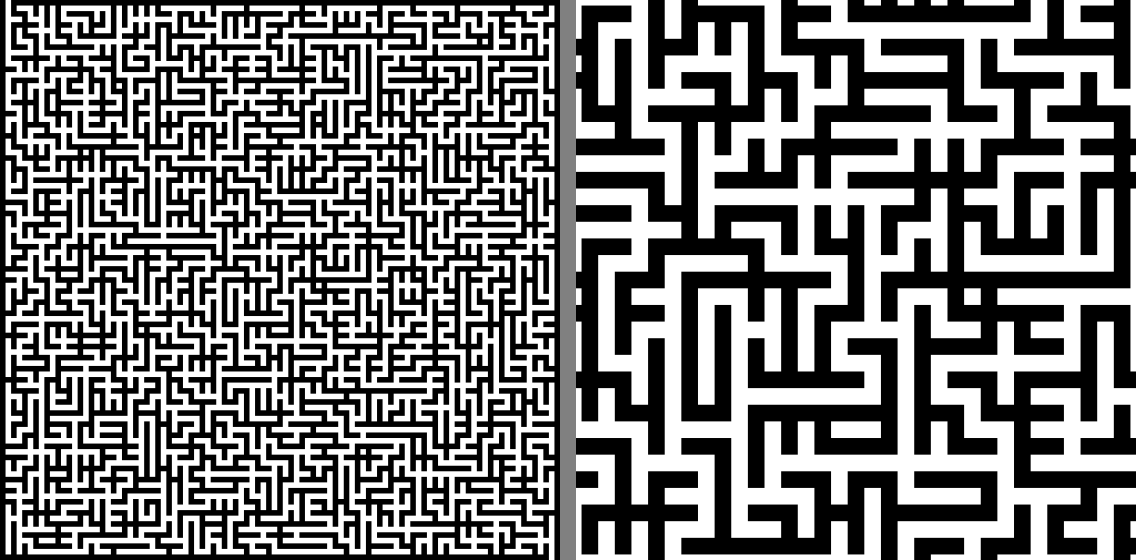
Left, the full canvas; right, a detail of the centre.
Write a Shadertoy shader that draws this pattern.

```glsl
// A square black-and-white maze with a solid rim and two doors.
// Every inner pillar grows one wall toward a hashed neighbour; pillars of odd
// parity avoid doubled walls and sealed rooms. Cells are box filtered.

const float ROOMS = 50.0;               // rooms along each side
const float CELLS = 2.0 * ROOMS + 1.0;  // rooms plus the walls between them
const vec3 WALL_COLOR = vec3(0.0);
const vec3 PATH_COLOR = vec3(1.0);

float hash(vec2 p) {
    vec3 q = fract(p.xyx * 0.1031 + 0.37);
    q += dot(q, q.yzx + 33.33);
    return fract((q.x + q.y) * q.z);
}

// Unit step for quarter turn k = 0..3
vec2 heading(float k) {
    return mod(k, 2.0) < 0.5 ? vec2(1.0 - k, 0.0) : vec2(0.0, 2.0 - k);
}

bool onRim(vec2 p, float last) {
    return any(lessThanEqual(p, vec2(0.0))) || any(greaterThanEqual(p, vec2(last)));
}

// Free random choice of a pillar; rim pillars grow nothing
vec2 freeDirection(vec2 pillar) {
    if (onRim(pillar, ROOMS)) return vec2(0.0);
    return heading(floor(4.0 * hash(pillar)));
}

// Final wall direction of a pillar
vec2 wallDirection(vec2 pillar) {
    vec2 choice = freeDirection(pillar);
    bool isEven = mod(pillar.x + pillar.y, 2.0) < 0.5;
    if (isEven || onRim(pillar, ROOMS)) return choice;

    float start = floor(4.0 * hash(pillar));
    for (float i = 0.0; i < 4.0; i++) {
        vec2 dir = heading(mod(start + i, 4.0));
        vec2 next = freeDirection(pillar + dir);
        if (next == -dir) continue;                          // doubled wall
        choice = dir;
        if (freeDirection(pillar + next) != -next) break;    // no closed loop
    }
    return choice;
}

// 1 for an open cell, 0 for a wall
float openCell(vec2 cell) {
    float last = CELLS - 1.0;
    cell = clamp(cell, vec2(0.0), vec2(last));
    if (cell == vec2(1.0, last) || cell == vec2(last - 1.0, 0.0)) return 1.0;
    if (onRim(cell, last)) return 0.0;

    vec2 parity = mod(cell, 2.0);
    if (parity.x == parity.y) return parity.x;   // room or pillar

    // A link cell lies between two pillars, along its odd axis
    vec2 pillar = floor(cell * 0.5);
    bool isWall = wallDirection(pillar) == parity
               || wallDirection(pillar + parity) == -parity;
    return isWall ? 0.0 : 1.0;
}

// Share of open area inside a footprint narrower than one cell
float openCoverage(vec2 pos, vec2 footprint) {
    vec2 corner = floor(pos + 0.5);
    vec2 share = clamp((pos - corner) / footprint + 0.5, 0.0, 1.0);
    float lower = mix(openCell(corner - 1.0), openCell(corner - vec2(0.0, 1.0)), share.x);
    float upper = mix(openCell(corner - vec2(1.0, 0.0)), openCell(corner), share.x);
    return mix(lower, upper, share.y);
}

void mainImage(out vec4 fragColor, in vec2 fragCoord) {
    vec2 footprint = CELLS / iResolution.xy;
    float open = openCoverage(fragCoord * footprint, footprint);
    fragColor = vec4(mix(WALL_COLOR, PATH_COLOR, open), 1.0);
}
```
